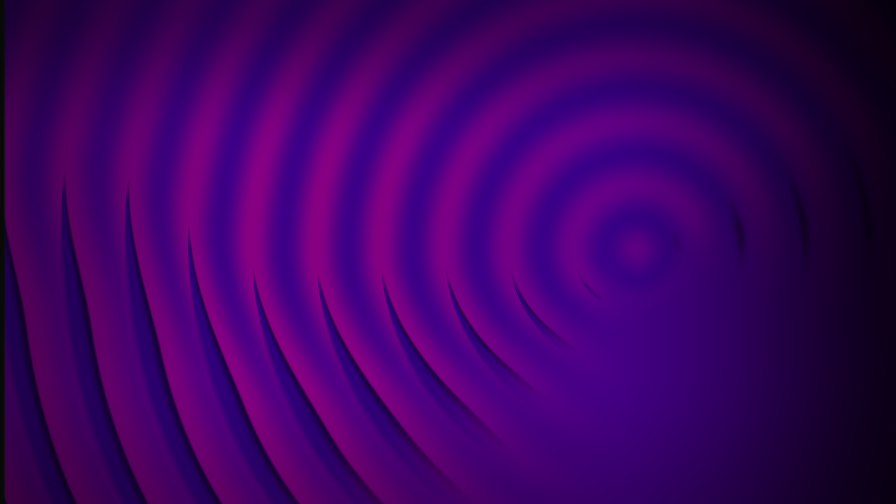
This background is drawn by a Shadertoy shader. Its source:

```glsl
// Violet ripples spreading from a point right of the middle, under soft light.
// A cosine of the radius makes the rings; at the lower left each crest folds
// over into a dark curved fin, and the rings melt away toward the lower right.

const float TAU = 6.28318;

// Coverage and shade of the folds: x = mask, y = brightness inside.
vec2 foldedFin(float phase, float width, float aa) {
    float across = (fract(phase) - 1.0 + width) / max(width, 0.001);
    float innerEdge = smoothstep(-aa, aa, across * width);
    float outerEdge = smoothstep(1.0, 0.65, across);
    return vec2(innerEdge * outerEdge, smoothstep(-0.1, 0.45, across));
}

// Short dark creases on the right side of the rings.
float crease(float phase, float angle) {
    float line = fract(phase - 0.12) - 0.5;
    float thin = exp(-line * line * 220.0);
    float arc = exp(-pow((angle - 0.17) / 0.22, 2.0));
    return thin * arc * smoothstep(0.3, 1.2, phase);
}

void mainImage(out vec4 fragColor, in vec2 fragCoord) {
    vec2 p = fragCoord / iResolution.y;
    vec2 d = p - vec2(1.264, 0.505);
    float radius = length(d);
    float phase = radius / 0.1275;
    vec2 dir = d / max(radius, 0.0001);

    // Folds open with depth below the centre, earlier on the outer rings
    float below = atan(-d.y, -d.x);
    float depth = -d.y + 0.2 * smoothstep(0.72, 1.08, radius);
    float fold = smoothstep(0.0, 0.36, depth) * smoothstep(1.7, 0.7, below);
    float width = 0.42 * fold;

    // Rings, strongest at the left and top, softer far out
    float contrast = smoothstep(-0.95, 0.2, dot(dir, vec2(-0.5, 0.87)));
    contrast = max(contrast, 0.9 * smoothstep(0.13, 0.04, radius));
    contrast *= mix(0.92, 0.65, smoothstep(0.75, 1.1, radius));
    float wave = 0.5 + 0.5 * cos(TAU * (phase + width * 1.1));
    wave = mix(wave, 0.35 + 0.65 * wave, fold);
    wave = mix(mix(0.28, 0.42, smoothstep(1.4, 0.8, p.x)), wave, contrast);

    vec3 trough = vec3(0.22, 0.0, 0.53);
    float pinkness = smoothstep(1.35, 0.6, p.x) * smoothstep(1.1, 0.6, p.y);
    vec3 crest = mix(vec3(0.39, 0.0, 0.54), vec3(0.55, 0.0, 0.51), pinkness);
    vec3 color = mix(trough, crest, wave);

    // Folds and creases
    float aa = max(0.03, 1.5 / (iResolution.y * 0.1275));
    vec2 fin = foldedFin(phase, width, aa);
    vec3 finColor = mix(vec3(0.07, 0.0, 0.18), vec3(0.19, 0.0, 0.48), fin.y);
    float finStrength = smoothstep(0.03, 0.09, depth) * smoothstep(1.1, 0.5, below);
    color = mix(color, finColor, fin.x * finStrength);
    color *= 1.0 - 0.4 * crease(phase, atan(d.y, d.x));

    // Light falls off toward every border, most of all on the right
    float light = mix(0.1, 1.0, smoothstep(1.9, 1.15, p.x));
    light *= mix(0.62, 1.0, smoothstep(-0.05, 0.5, p.x));
    light *= mix(0.58, 1.0, smoothstep(1.03, 0.7, p.y));
    light *= mix(0.7, 1.0, smoothstep(-0.1, 0.28, p.y));
    color *= light;

    // Dark sliver along the left border
    color = mix(vec3(0.03, 0.04, 0.03), color, smoothstep(0.006, 0.012, p.x));
    fragColor = vec4(color, 1.0);
}
```
